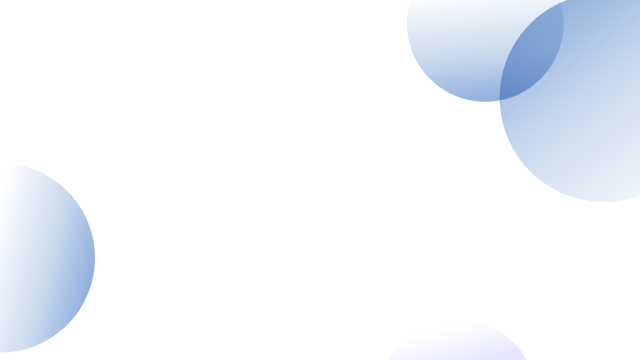
A WebGL 2 fragment shader for this background:

```glsl
#version 300 es
precision highp float;

uniform vec2 u_resolution;
out vec4 fragColor;

const vec3 WHITE = vec3(1.0);
const vec3 MIST_BLUE = vec3(0.78, 0.85, 0.93);
const vec3 DEEP_BLUE = vec3(0.56, 0.685, 0.865);
const vec3 PALE_LILAC = vec3(0.945, 0.947, 1.0);
const vec3 LILAC = vec3(0.895, 0.9, 0.995);

// Three-stop tint from white through mid to deep.
vec3 ramp(float t, vec3 mid, vec3 deep) {
    const float MID_STOP = 0.6;
    vec3 lower = mix(WHITE, mid, clamp(t / MID_STOP, 0.0, 1.0));
    return mix(lower, deep, clamp((t - MID_STOP) / (1.0 - MID_STOP), 0.0, 1.0));
}

// Smooth-edged disc, shaded along a direction; span is given in radii.
vec3 tintedDisc(vec2 p, vec2 center, float radius, vec2 direction, vec2 span,
                vec3 mid, vec3 deep, float pixel) {
    vec2 local = p - center;
    float coverage = clamp(0.5 - (length(local) - radius) / pixel, 0.0, 1.0);
    float along = dot(local, normalize(direction)) / radius;
    float t = (along - span.x) / (span.y - span.x);
    return mix(WHITE, ramp(t, mid, deep), coverage);
}

void main() {
    // Canvas height is one unit; x is anchored to a 16:9 layout.
    const float LAYOUT_ASPECT = 16.0 / 9.0;
    vec2 p = gl_FragCoord.xy / u_resolution * vec2(LAYOUT_ASPECT, 1.0);
    float pixel = 1.0 / u_resolution.y;

    // Discs multiply together, so overlaps deepen.
    vec3 color = WHITE;
    color *= tintedDisc(p, vec2(1.348, 0.935), 0.2176, vec2(0.1, -1.0),
                        vec2(-0.45, 1.0), MIST_BLUE, DEEP_BLUE, pixel);
    color *= tintedDisc(p, vec2(1.678, 0.729), 0.290, vec2(-0.6, 0.8),
                        vec2(-1.33, 1.08), MIST_BLUE, DEEP_BLUE, pixel);
    color *= tintedDisc(p, vec2(0.001, 0.2836), 0.2627, vec2(0.97, -0.24),
                        vec2(-0.15, 1.0), MIST_BLUE, DEEP_BLUE, pixel);
    color *= tintedDisc(p, vec2(1.271, -0.106), 0.219, vec2(0.25, -0.97),
                        vec2(-0.92, -0.38), PALE_LILAC, LILAC, pixel);

    fragColor = vec4(color, 1.0);
}
```
